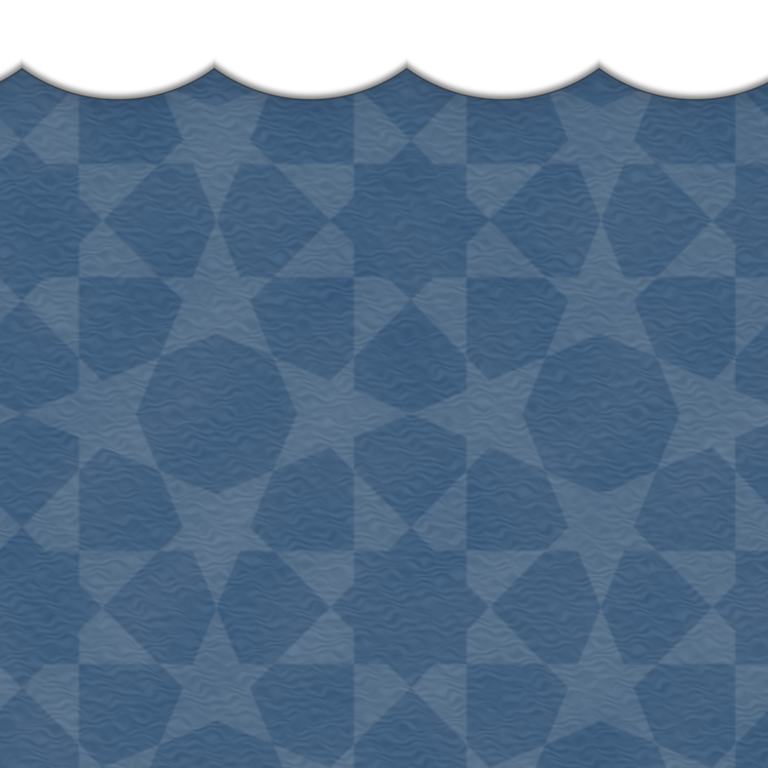
A Shadertoy shader for this pattern:

```glsl
#define DARK_BLUE vec3(0.258, 0.374, 0.496)
#define PALE_BLUE vec3(0.337, 0.436, 0.538)
#define SEAM vec2(0.535, 0.461)
#define LEFT_WIDTH 0.5065
#define RIGHT_WIDTH 0.495
#define TILE_HEIGHT 0.504
#define SCALLOP_WIDTH 0.2505
#define SCALLOP_RADIUS 0.2135
#define SCALLOP_LOW 0.871
#define GRAIN_SCALE vec2(46.0, 112.0)
#define RELIEF 0.085
#define MOTTLE 0.014

const float TAU = 6.2831853;

vec2 hash2(vec2 p) {
    vec3 h = fract(p.xyx * vec3(0.1031, 0.1030, 0.0973));
    h += dot(h, h.yzx + 33.33);
    return fract((h.xx + h.yz) * h.zy);
}

// Distance to the nearest scattered cell point
float cellular(vec2 p) {
    vec2 cell = floor(p), local = fract(p);
    float nearest = 2.0;
    for (int j = -1; j <= 1; j++)
        for (int i = -1; i <= 1; i++) {
            vec2 o = vec2(i, j);
            vec2 d = o + hash2(cell + o) - local;
            nearest = min(nearest, dot(d, d));
        }
    return sqrt(nearest);
}

// Eightfold tiling on a unit cell; negative inside the dark shapes
float eightfoldTiling(vec2 p) {
    vec2 q = abs(fract(p) - 0.5);
    q = vec2(max(q.x, q.y), min(q.x, q.y));
    vec2 normal = vec2(cos(TAU / 16.0), sin(TAU / 16.0));
    float apothem = 0.5 * normal.y;
    float radius = apothem / normal.x;
    float halfSquare = radius * sqrt(0.5);

    float octagon = dot(q, normal) - apothem;

    // Petals and pentagons alternate across two crossing lines
    float upright = q.x - (0.5 - halfSquare);
    float diagonal = (q.x - q.y - radius) * sqrt(0.5);
    float checker = min(max(upright, diagonal), max(-upright, -diagonal));
    float petals = max(checker, apothem - dot(q, normal.yx));

    // Square and diamond make the corner star
    vec2 c = 0.5 - q;
    float star = min(c.y - halfSquare, (c.x + c.y - radius) * sqrt(0.5));
    return min(octagon, min(petals, star));
}

// Signed distance to the scalloped top; positive on the paper
float scallopEdge(vec2 uv) {
    float x = (fract((uv.x - 0.0286) / SCALLOP_WIDTH) - 0.5) * SCALLOP_WIDTH;
    return length(vec2(x, uv.y - SCALLOP_LOW - SCALLOP_RADIUS)) - SCALLOP_RADIUS;
}

// Laid paper relief: wavy rows broken by stretched cells
float paperRelief(vec2 uv) {
    vec2 p = uv * GRAIN_SCALE;
    p.y += 0.35 * sin(uv.x * 83.0 + 3.0 * sin(uv.y * 61.0))
         + 0.2 * sin(uv.x * 197.0 + uv.y * 143.0);
    float emboss = cellular(p) - cellular(p + vec2(0.08, 0.38));
    return 0.65 * emboss + 0.1 * sin(TAU * p.y);
}

// Slow uneven fading
float mottle(vec2 uv) {
    return sin(uv.x * 13.0 + 2.0 * sin(uv.y * 9.0))
         * sin(uv.y * 15.0 + 1.7 * sin(uv.x * 11.0))
         + 0.5 * sin(uv.x * 31.0 - uv.y * 23.0 + sin(uv.y * 37.0));
}

void mainImage(out vec4 fragColor, in vec2 fragCoord) {
    vec2 uv = fragCoord / iResolution.y;
    float pixel = 1.0 / iResolution.y;

    // The two columns differ slightly in width
    vec2 tile = uv - SEAM;
    tile.x /= tile.x < 0.0 ? LEFT_WIDTH : RIGHT_WIDTH;
    tile.y = tile.y / TILE_HEIGHT + 0.5;
    float soft = 1.8 * pixel / TILE_HEIGHT;
    float pale = smoothstep(-soft, soft, eightfoldTiling(tile));

    // Paper colour, wear and relief
    vec3 paper = mix(DARK_BLUE, PALE_BLUE, pale);
    paper += MOTTLE * mottle(uv) * vec3(1.0, 0.75, 0.45);
    paper += RELIEF * paperRelief(uv);

    // Darkened rim, thin outline and soft outer shadow
    float edge = scallopEdge(uv);
    paper *= 1.0 - 0.12 * exp(-max(edge, 0.0) / 0.018);
    float outline = 1.0 - smoothstep(0.001, 0.001 + 1.5 * pixel, edge);
    paper = mix(paper, vec3(0.21, 0.23, 0.25), 0.8 * outline);
    float shadow = 1.0 - smoothstep(0.0, 0.015, -edge);
    vec3 backdrop = vec3(1.0 - 0.42 * shadow * shadow);

    float cover = smoothstep(-pixel, pixel, edge);
    fragColor = vec4(mix(backdrop, paper, cover), 1.0);
}
```
